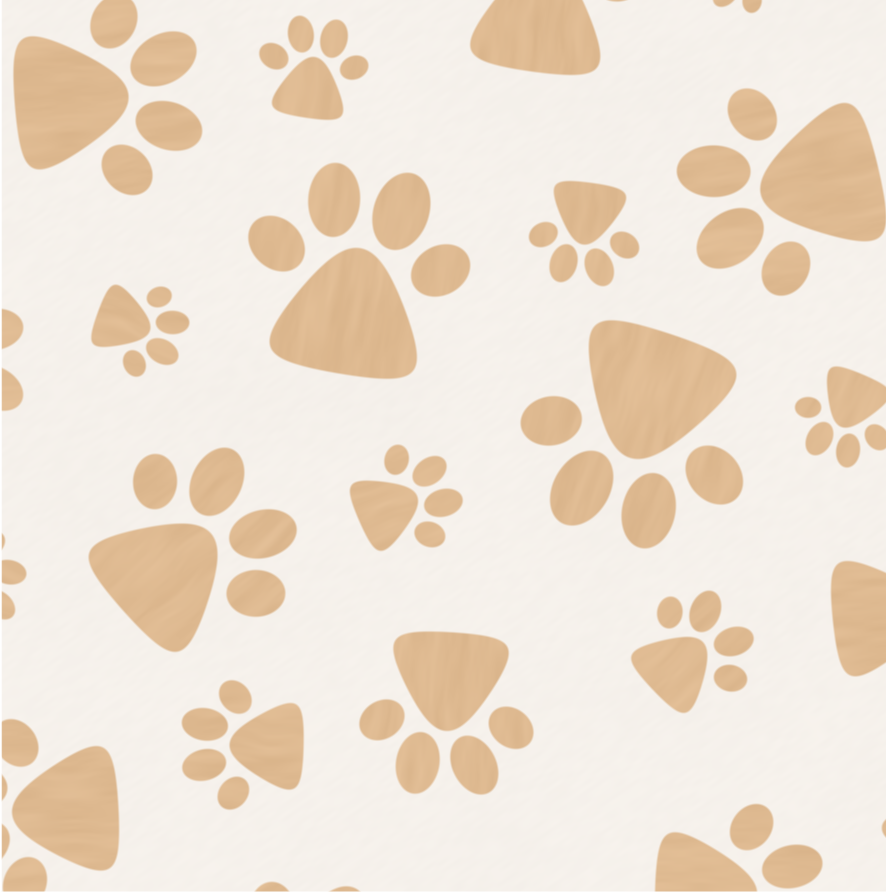
Reproduce this pattern procedurally as a WebGL 1 fragment shader.

```glsl
precision highp float;
// Tan paw prints of mixed sizes, scattered and turned at random on cream paper.

uniform vec2 u_resolution;

float hash(vec2 p) {
  vec3 q = fract(vec3(p.xyx) * 0.1031);
  q += dot(q, q.yzx + 33.33);
  return fract((q.x + q.y) * q.z);
}

float noise(vec2 p) {
  vec2 i = floor(p), f = fract(p);
  f = f * f * (3.0 - 2.0 * f);
  return mix(mix(hash(i), hash(i + vec2(1.0, 0.0)), f.x),
             mix(hash(i + vec2(0.0, 1.0)), hash(i + vec2(1.0, 1.0)), f.x), f.y);
}

mat2 rotation(float a) {
  float c = cos(a), s = sin(a);
  return mat2(c, -s, s, c);
}

float ellipse(vec2 p, vec2 r) {
  float k = length(p / r);
  return (k - 1.0) * k / max(length(p / (r * r)), 0.001);
}

// Rounded triangle: smooth maximum of three sides and a blunt upper corner.
float pad(vec2 p) {
  const float k = 3.1;
  vec2 right = vec2(0.866, 0.5), left = vec2(-0.866, 0.5), up = vec2(0.0, 1.0);
  vec4 w = exp(k * vec4(dot(p, right), dot(p, left), -p.y, p.y - 0.65));
  float total = w.x + w.y + w.z + w.w;
  vec2 slope = (w.x * right + w.y * left + (w.w - w.z) * up) / total;
  return (log(total) / k - 0.82) / max(length(slope), 0.35);
}

// Pad with four toes fanned around its upper corner.
float paw(vec2 p, float seed) {
  float d = pad(p);
  for (int i = 0; i < 4; i++) {
    float side = float(i) - 1.5;
    float inner = 1.0 - step(1.0, abs(side));
    float vary = hash(vec2(seed * 91.0, float(i) + 3.0)) - 0.5;
    vec2 toe = rotation(side * 0.62 + vary * 0.06) * p;
    toe.y -= mix(1.48, 1.7, inner);
    vec2 radii = mix(vec2(0.35, 0.44), vec2(0.385, 0.55), inner);
    d = min(d, ellipse(rotation(vary * 0.5) * toe, radii * (1.0 + 0.1 * vary)));
  }
  return d;
}

void main() {
  vec2 uv = gl_FragCoord.xy / u_resolution.y;

  // Tilted checkerboard of large and small paws, each jittered in its cell.
  const float cellSize = 0.25;
  vec2 grid = rotation(0.22) * uv / cellSize + vec2(20.3, 20.15);
  vec2 home = floor(grid);
  float nearest = 1.0;
  vec2 strokeUv = uv;
  for (int y = -1; y <= 1; y++) {
    for (int x = -1; x <= 1; x++) {
      vec2 cell = home + vec2(float(x), float(y));
      float seed = hash(cell + 7.0);
      float small = mod(cell.x + cell.y, 2.0);
      float size = mix(mix(0.060, 0.082, seed), mix(0.030, 0.046, seed), small);
      vec2 jitter = vec2(hash(cell + 31.7), hash(cell + 58.3)) - 0.5;
      vec2 offset = (grid - cell - 0.5 - jitter * 0.15) * cellSize;
      vec2 p = rotation(6.2832 * hash(cell + 83.1)) * offset / size;
      p.y += 0.55;
      float d = paw(p, seed) * size;
      if (d < nearest) {
        nearest = d;
        strokeUv = p * size + cell;
      }
    }
  }

  // Faint diagonal paper tooth and soft mottling.
  vec2 toothUv = rotation(0.6) * uv;
  float tooth = noise(toothUv * vec2(70.0, 230.0)) - 0.5;
  float mottle = noise(uv * 9.0) - 0.5;
  vec3 cream = vec3(0.962, 0.944, 0.922) + 0.010 * tooth + 0.006 * mottle;

  // Wavy brush strokes that turn with each paw.
  strokeUv.x += 0.008 * noise(strokeUv * 25.0);
  float stroke = noise(strokeUv * vec2(95.0, 18.0)) - 0.5;
  float fibre = noise(strokeUv * vec2(240.0, 45.0)) - 0.5;
  vec3 tan_ = vec3(0.872, 0.728, 0.568)
            + vec3(0.030, 0.035, 0.040) * stroke + 0.014 * fibre;

  float soft = max(0.0016, 0.8 / u_resolution.y);
  vec3 color = mix(tan_, cream, smoothstep(-soft, soft, nearest));

  // Thin white margin at the left and lower edges.
  float margin = min(uv.x - 0.002, uv.y - 0.005);
  color = mix(vec3(1.0), color, smoothstep(-0.001, 0.001, margin));
  gl_FragColor = vec4(color, 1.0);
}
```
